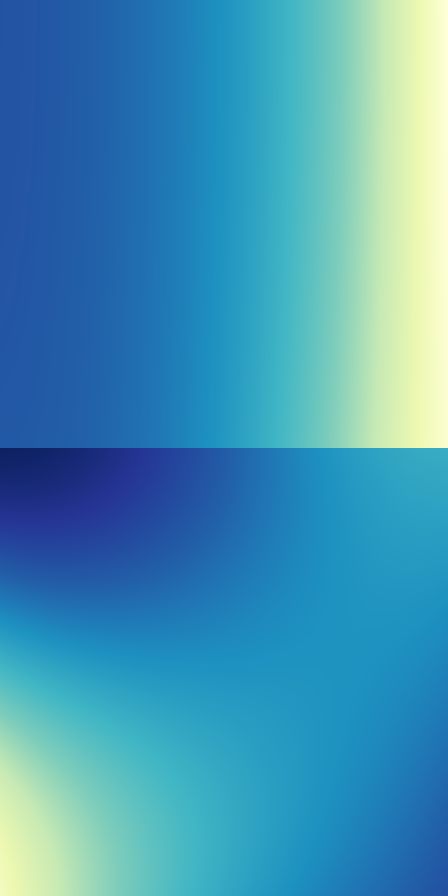
Write a WebGL 2 fragment shader that draws this background.

```glsl
#version 300 es
precision highp float;
// Two stacked panels of smooth colour, split by a crisp horizontal seam.
// Each panel is a scalar field in 0..1, shown through one ramp that runs
// from navy through blue and teal to pale yellow.

#define SEAM 0.5          // height of the seam on the canvas
#define UPPER_BASE 0.215  // field at the left edge of the upper panel
#define UPPER_BULGE 0.5   // how far the pale band widens toward the seam
#define LOWER_BULGE 0.015 // lift in the centre of the lower panel

uniform vec2 u_resolution;
out vec4 outColor;

const int STEPS = 8;
const vec3 RAMP[STEPS + 1] = vec3[](
    vec3(0.031, 0.114, 0.345), // navy
    vec3(0.145, 0.204, 0.580), // indigo
    vec3(0.133, 0.369, 0.659), // blue
    vec3(0.114, 0.569, 0.753), // azure
    vec3(0.255, 0.714, 0.769), // teal
    vec3(0.498, 0.804, 0.733), // sea green
    vec3(0.780, 0.914, 0.706), // pale green
    vec3(0.929, 0.973, 0.694), // pale yellow
    vec3(1.000, 1.000, 0.851)  // cream
);

vec3 rampColor(float value) {
    float position = clamp(value, 0.0, 1.0) * float(STEPS);
    int index = min(int(position), STEPS - 1);
    return mix(RAMP[index], RAMP[index + 1], position - float(index));
}

// Panel coordinates: x runs rightward, y runs downward, both 0..1.
float upperField(vec2 p) {
    float x2 = p.x * p.x;
    float x4 = x2 * x2;
    float base = UPPER_BASE + 0.1 * p.x + 0.4 * x2 + 0.285 * x4;
    float leftLift = 0.02 * pow(1.0 - p.x, 4.0);
    float bend = leftLift + UPPER_BULGE * x4 * (1.0 - p.x) - 0.03 * x4 * x4;
    return base + bend * p.y * p.y;
}

// Profiles along the four edges of the lower panel.
float topEdge(float x) { return 0.02 + 0.445 * smoothstep(0.0, 1.0, x); }
float bottomEdge(float x) { return 0.92 + x * (-1.418 + x * (1.21 - 0.507 * x)); }
float rightEdge(float y) { return 0.465 - 0.26 * y; }
float leftEdge(float y) {
    float rise = mix(y, smoothstep(0.0, 1.0, y), 0.7);
    return 0.02 + 0.9 * rise + 0.045 * sin(3.14159 * y);
}

// Coons patch: blend opposite edges, then remove the doubled corners.
float lowerField(vec2 p) {
    float across = mix(leftEdge(p.y), rightEdge(p.y), p.x);
    float down = mix(topEdge(p.x), bottomEdge(p.x), p.y);
    float corners = mix(mix(topEdge(0.0), topEdge(1.0), p.x),
                        mix(bottomEdge(0.0), bottomEdge(1.0), p.x), p.y);
    vec2 bump = 4.0 * p * (1.0 - p);
    return across + down - corners + LOWER_BULGE * bump.x * bump.y;
}

void main() {
    vec2 uv = gl_FragCoord.xy / u_resolution;
    vec2 upperPoint = vec2(uv.x, clamp((1.0 - uv.y) / (1.0 - SEAM), 0.0, 1.0));
    vec2 lowerPoint = vec2(uv.x, clamp(1.0 - uv.y / SEAM, 0.0, 1.0));

    // Seam softened over a single pixel
    float above = clamp((uv.y - SEAM) * u_resolution.y + 0.5, 0.0, 1.0);
    vec3 color = mix(rampColor(lowerField(lowerPoint)),
                     rampColor(upperField(upperPoint)), above);
    outColor = vec4(color, 1.0);
}
```
